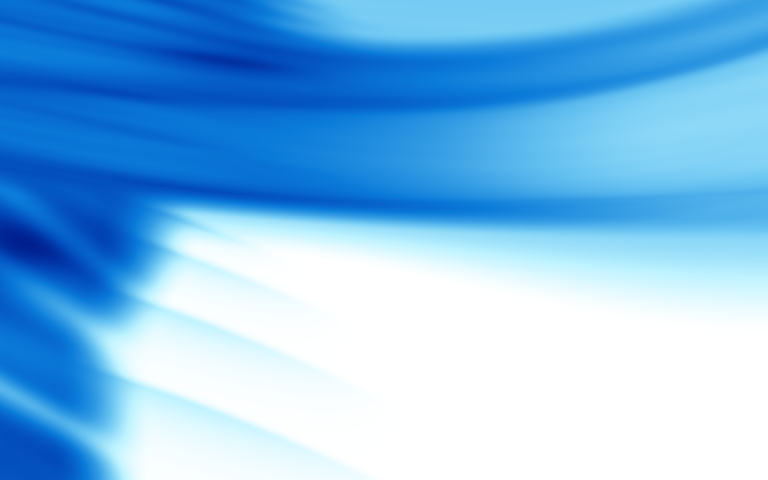
Reproduce this background procedurally as a Shadertoy shader.

```glsl
vec2 gradientAt(vec2 cell) {
    float a = 6.2832 * fract(sin(dot(cell, vec2(127.1, 311.7))) * 4375.85);
    return vec2(cos(a), sin(a));
}

float gradientNoise(vec2 p) {
    vec2 i = floor(p), f = p - i;
    vec2 s = f * f * f * (f * (f * 6.0 - 15.0) + 10.0);
    vec2 e = vec2(1, 0);
    return mix(mix(dot(gradientAt(i), f), dot(gradientAt(i + e.xy), f - e.xy), s.x),
               mix(dot(gradientAt(i + e.yx), f - e.yx), dot(gradientAt(i + 1.0), f - 1.0), s.x), s.y);
}

// Navy through azure to white
vec3 palette(float tone) {
    vec3 c = mix(vec3(0.0, 0.08, 0.52), vec3(0.01, 0.30, 0.74), clamp(tone / 0.2, 0.0, 1.0));
    c = mix(c, vec3(0.04, 0.48, 0.85), clamp((tone - 0.2) / 0.2, 0.0, 1.0));
    c = mix(c, vec3(0.20, 0.61, 0.89), clamp((tone - 0.4) / 0.15, 0.0, 1.0));
    c = mix(c, vec3(0.43, 0.78, 0.95), clamp((tone - 0.55) / 0.15, 0.0, 1.0));
    c = mix(c, vec3(0.74, 0.95, 1.0), clamp((tone - 0.7) / 0.15, 0.0, 1.0));
    return mix(c, vec3(1), clamp((tone - 0.85) / 0.15, 0.0, 1.0));
}

float bell(float d, float width) {
    return exp(-d * d / (width * width));
}

// Parabola with a different bend on each side of its lowest point
float sag(float x, float low, float left, float right) {
    return low + x * x * (x < 0.0 ? left : right);
}

float ribbons(vec2 p, float lowerEdge) {
    float topEdge = sag(p.x - 0.54, 0.885, 0.9, 0.65);
    float midEdge = sag(p.x - 0.52, 0.777, 0.2, 0.55);
    float lowEdge = sag(p.x - 0.56, 0.578, 0.28, 0.11);
    float leftSide = 1.0 - smoothstep(0.2, 0.55, p.x);

    // Broad middle ribbon, shaded towards both of its rims
    float tone = mix(0.42, 0.76, smoothstep(0.28, 0.88, p.x));
    tone -= 0.20 * exp(-abs(midEdge - p.y) / 0.035) * (1.0 - 0.5 * p.x);
    tone -= 0.23 * exp(-abs(p.y - lowEdge) / 0.035) * (1.0 - 0.35 * p.x);

    // Dark ribbon above it
    float band = mix(0.27, 0.55, smoothstep(0.35, 1.0, p.x));
    band += 0.06 * bell(p.y - midEdge - 0.055, 0.03);
    band -= 0.07 * bell(p.y - midEdge, 0.018);
    tone = mix(tone, band, smoothstep(-0.025, 0.02, p.y - midEdge));

    // Pale lens along the top
    float lens = mix(0.38, 0.72, smoothstep(0.27, 0.48, p.x + 0.4 * (p.y - 0.95)));
    tone = mix(tone, lens, smoothstep(-0.02, 0.045, p.y - topEdge) * smoothstep(0.22, 0.4, p.x));

    // Folds at the upper left
    float corner = (1.0 - smoothstep(0.15, 0.35, p.x)) * smoothstep(0.0, 0.08, p.y - midEdge);
    tone += 0.10 * corner;
    tone -= 0.13 * bell(p.x - 0.28, 0.13) * bell(p.y - 0.865 + 0.15 * (p.x - 0.28), 0.035);
    for (int i = 0; i < 5; i++) {
        float k = float(i);
        float fold = 0.96 + 0.075 * k - (0.38 + 0.10 * k) * p.x + 0.25 * p.x * p.x;
        tone -= 0.10 * bell(p.y - fold, 0.014) * leftSide * smoothstep(0.8, 0.86, p.y);
        float crease = 0.79 - 0.05 * k + 0.025 * k * k - 0.38 * p.x;
        tone -= 0.025 * bell(p.y - crease, 0.015) * leftSide;
    }

    // Narrow ribbon under the low rim
    float strip = mix(0.22, 0.63, smoothstep(0.3, 1.0, p.x));
    tone = mix(strip, tone, smoothstep(-0.012, 0.012, p.y - lowEdge));
    float filaments = gradientNoise(vec2(p.x * 2.5, (p.y - midEdge + 0.12 * p.x) * 38.0));
    return tone + 0.05 * filaments * (0.3 + leftSide);
}

float glow(vec2 p, float lowerEdge) {
    float depth = max(lowerEdge - p.y, 0.0);
    float reach = mix(0.10, 0.23, smoothstep(0.35, 1.0, p.x));
    float tone = mix(0.75, 1.0, smoothstep(0.0, 1.0, depth / reach));

    // Fan of pale curved streaks
    for (int i = 0; i < 4; i++) {
        float k = float(i);
        float d = p.y - (0.65 - 0.05 * k - 0.025 * k * k - 0.37 * p.x - 0.43 * p.x * p.x);
        float streak = d > 0.0 ? bell(d, 0.013) : exp(d / (0.025 + 0.012 * k));
        tone -= 0.15 * streak * (1.0 - smoothstep(0.18, 0.40 + 0.07 * k, p.x));
    }
    return tone;
}

float shadow(vec2 p) {
    float tone = 0.28 - 0.07 * bell(p.y - 0.08, 0.12);
    tone -= 0.25 * bell(p.x, 0.09) * bell(p.y - 0.48, 0.08);
    tone -= 0.12 * bell(p.x - 0.15, 0.10) * bell(p.y - 0.48, 0.09);

    // Bright diagonal rays
    tone += 0.40 * bell(p.y - 0.44 + 1.05 * p.x, 0.045) * (0.6 + 3.0 * p.x);
    tone += 0.38 * bell(p.y - 0.19 + 0.85 * p.x, 0.04);
    tone += 0.16 * bell(p.y - 0.62 + 1.3 * p.x, 0.04);
    tone += 0.10 * bell(p.y - 0.29 + 0.6 * p.x, 0.05);
    return tone + 0.07 * gradientNoise(vec2(p.x * 4.0, (p.y + p.x) * 16.0));
}

void mainImage(out vec4 fragColor, in vec2 fragCoord) {
    vec2 p = fragCoord / iResolution.xy;
    float lowerEdge = 0.525 + 0.10 * (1.0 - p.x) * (1.0 - p.x);

    // Lower field with the shadow at its left
    float rim = 0.145 + 0.06 * smoothstep(0.25, 0.5, p.y);
    float shade = 1.0 - smoothstep(rim - 0.075, rim + 0.055, p.x);
    float field = mix(glow(p, lowerEdge), shadow(p), shade);

    float above = smoothstep(-0.03, 0.025, p.y - lowerEdge);
    float tone = mix(field, ribbons(p, lowerEdge), above);
    fragColor = vec4(palette(tone), 1.0);
}
```
